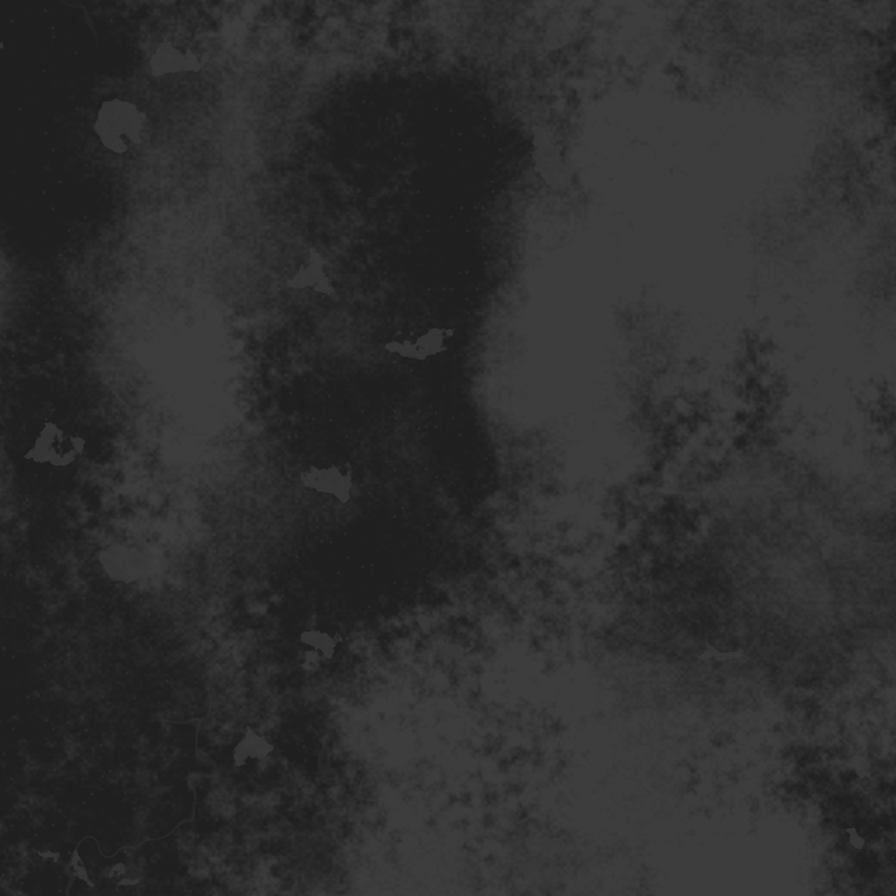
Reproduce this texture procedurally as a Shadertoy shader.

```glsl
#define DARK vec3(0.122, 0.122, 0.123)
#define LIGHT vec3(0.243, 0.241, 0.240)
#define STREAK_SCALE vec2(6.5, 1.7)
#define STREAK_GAIN 1.15
#define BLOTCH_GAIN 1.3
#define GRAIN_GAIN 0.55
#define CHIP_CELLS 9.0
#define CHIP_CHANCE 0.28
#define CRACK_WIDTH 0.012
#define SPECK_CELLS 110.0

float hash(vec2 p) {
    return fract(sin(dot(p, vec2(127.1, 311.7))) * 43758.547);
}

float noise(vec2 p) {
    vec2 cell = floor(p), f = fract(p);
    f = f * f * (3.0 - 2.0 * f);
    float low = mix(hash(cell), hash(cell + vec2(1, 0)), f.x);
    float high = mix(hash(cell + vec2(0, 1)), hash(cell + vec2(1, 1)), f.x);
    return mix(low, high, f.y);
}

float fbm(vec2 p, int octaves) {
    float sum = 0.0, amp = 0.5, total = 0.0;
    for (int i = 0; i < octaves; i++) {
        sum += amp * noise(p);
        total += amp;
        amp *= 0.55;
        p = mat2(1.6, 1.2, -1.2, 1.6) * p + 17.3;
    }
    return sum / total;
}

// Vertical stains, ragged along their sides
float streaks(vec2 p) {
    vec2 q = p * STREAK_SCALE;
    return 0.65 * noise(q + 3.7) + 0.35 * noise(q * vec2(2.1, 1.9) + 11.2);
}

// Small torn flakes scattered over a jittered grid
float chips(vec2 p) {
    vec2 ragged = vec2(fbm(p * 32.0, 4), fbm(p * 32.0 + 40.0, 4)) - 0.5;
    vec2 q = p * CHIP_CELLS + ragged * 0.8;
    vec2 base = floor(q);
    float cover = 0.0;
    for (int y = -1; y <= 1; y++)
    for (int x = -1; x <= 1; x++) {
        vec2 cell = base + vec2(x, y);
        vec2 center = cell + 0.2 + 0.6 * vec2(hash(cell + 5.1), hash(cell + 9.4));
        float radius = 0.08 + 0.15 * hash(cell + 2.8);
        float d = length((q - center) * vec2(0.8, 1.25)) - radius;
        float present = step(hash(cell + 31.6), CHIP_CHANCE);
        cover = max(cover, present * (1.0 - smoothstep(-0.03, 0.03, d)));
    }
    return cover;
}

// Thin pale veins, broken up by a patchy mask
float cracks(vec2 p) {
    float ridge = abs(fbm(p * 6.0 + 52.0, 4) - 0.5);
    float vein = 1.0 - smoothstep(0.0, CRACK_WIDTH, ridge);
    return vein * smoothstep(0.56, 0.7, fbm(p * 5.0 + 71.0, 3));
}

// Sparse dust points
float specks(vec2 p) {
    vec2 q = p * SPECK_CELLS, cell = floor(q);
    vec2 center = 0.3 + 0.4 * vec2(hash(cell + 1.3), hash(cell + 6.2));
    float dot_ = 1.0 - smoothstep(0.08, 0.3, length(fract(q) - center));
    return dot_ * step(0.93, hash(cell + 8.8));
}

void mainImage(out vec4 fragColor, in vec2 fragCoord) {
    vec2 p = fragCoord / iResolution.y;
    vec2 warp = vec2(fbm(p * 9.0, 5), fbm(p * 9.0 + 23.0, 5)) - 0.5;

    // Broad wear: stains, clouds and a slightly darker top
    float wear = 0.48 + 0.16 * (0.5 - p.y);
    wear += STREAK_GAIN * (streaks(p + warp * vec2(0.09, 0.2)) - 0.5);
    wear += BLOTCH_GAIN * (fbm(p * 5.0 + warp * 0.6 + 8.0, 7) - 0.5);

    // Gritty break-up, strongest in eroded patches
    float erosion = smoothstep(0.35, 0.65, fbm(p * 7.0 + 63.0, 4));
    float grit = fbm(p * 75.0 + 14.0, 3) - 0.5;
    float grain = noise(p * 260.0) - 0.5;
    wear += GRAIN_GAIN * (grit * (0.35 + erosion) + 0.3 * grain);

    // Raised details
    float tone = smoothstep(0.06, 0.84, wear);
    tone = mix(tone, max(tone, 0.88), 0.8 * chips(p));
    tone += 0.3 * cracks(p) * (1.0 - tone);
    tone += 0.3 * specks(p) * (1.0 - tone);
    tone += 0.05 * grain * (1.0 - 0.6 * tone);

    fragColor = vec4(mix(DARK, LIGHT, clamp(tone, 0.0, 1.0)), 1.0);
}
```
